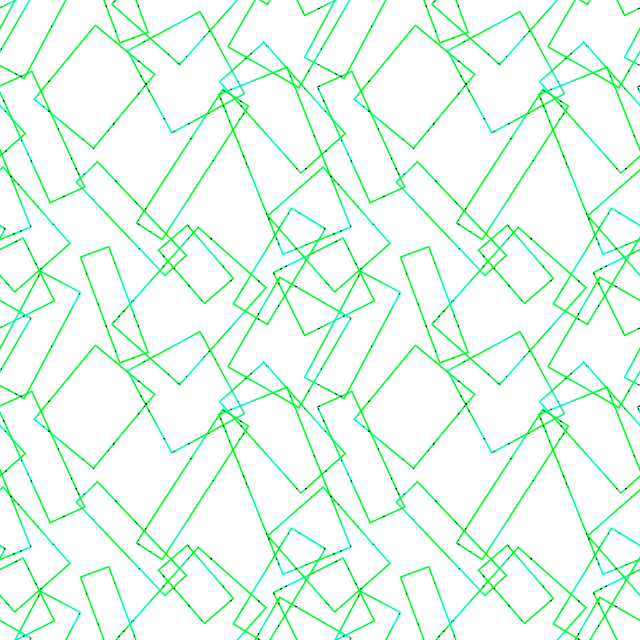
This pattern is drawn by a Shadertoy shader. Its source:

```glsl
// Thin green outlines of tilted rectangles scattered over white paper.
// Each tile loops over hashed rectangles, wrapping the distance to each centre,
// then multiplies their ink; periodic waves tint it cyan and specks darken it.

#define REPEATS 2.0
#define RECTANGLES 15
#define LINE_HALF 0.00127              // half line width, canvas units
#define LONG_SIDE vec2(0.20, 0.56)     // shortest and longest, tile units
#define SHORT_SIDE vec2(0.09, 0.30)
#define TILT vec2(0.45, 1.25)          // radians, mirrored at random
#define CYAN_TINT 0.75
#define SPECK_CELLS 128.0
#define SPECK_SHARE 0.07
#define SEED 7.0

const float TAU = 6.2831853;

vec4 hash4(vec2 p) {
    vec4 h = fract(p.xyxy * vec4(0.1031, 0.1030, 0.0973, 0.1099));
    h += dot(h, h.wzxy + 33.33);
    return fract((h.xxyz + h.yzzw) * h.zywx);
}

float boxDistance(vec2 p, vec2 halfSize) {
    vec2 d = abs(p) - halfSize;
    return length(max(d, 0.0)) + min(max(d.x, d.y), 0.0);
}

// Outline distance of one rectangle, nearest wrapped copy
float rectangleOutline(vec2 p, float index, vec4 rnd) {
    vec2 centre = fract(index * vec2(0.755, 0.57) + 0.14 * rnd.xy);
    vec2 d = p - centre;
    d -= round(d);

    vec4 shape = hash4(vec2(index + 41.0, SEED + 3.0));
    float angle = mix(TILT.x, TILT.y, shape.z) * (shape.w < 0.5 ? -1.0 : 1.0);
    float c = cos(angle), s = sin(angle);
    d = vec2(c * d.x + s * d.y, c * d.y - s * d.x);

    vec2 size = vec2(mix(LONG_SIDE.x, LONG_SIDE.y, shape.x),
                     mix(SHORT_SIDE.x, SHORT_SIDE.y, shape.y));
    return abs(boxDistance(d, 0.5 * size));
}

// Slow colour drift with whole frequencies, so it wraps
float cyanDrift(vec2 p, float phase) {
    float wave = sin(TAU * (2.0 * p.x - 3.0 * p.y + phase))
               + sin(TAU * (4.0 * p.x + 3.0 * p.y + 2.0 * phase));
    return smoothstep(0.3, 1.7, wave);
}

// Sparse dots on a grid that fits the tile
float specks(vec2 p) {
    vec2 grid = p * SPECK_CELLS;
    float chosen = step(hash4(floor(grid) + SEED).x, SPECK_SHARE);
    return chosen * (1.0 - smoothstep(0.25, 0.6, length(fract(grid) - 0.5)));
}

void mainImage(out vec4 fragColor, in vec2 fragCoord) {
    vec2 p = fract(fragCoord / iResolution.xy * REPEATS);
    float pixel = REPEATS / iResolution.y;
    float halfWidth = LINE_HALF * REPEATS;

    vec3 colour = vec3(1.0);
    float inked = 0.0;
    for (int i = 0; i < RECTANGLES; i++) {
        float index = float(i);
        vec4 rnd = hash4(vec2(index + 1.0, SEED));
        float d = rectangleOutline(p, index, rnd);
        float cover = clamp(0.5 + (halfWidth - d) / pixel, 0.0, 1.0);

        // Blue fades later than red, leaving mint fringes
        float cyan = CYAN_TINT * cyanDrift(p, rnd.z);
        float blueLoss = pow(cover, 1.5) * (1.0 - cyan);
        colour *= 1.0 - vec3(0.98 * cover, 0.01 * cover, 0.92 * blueLoss);
        inked = max(inked, cover);
    }

    // Dark wear along the ink
    colour *= 1.0 - 0.8 * specks(p) * inked * inked;
    fragColor = vec4(colour, 1.0);
}
```
